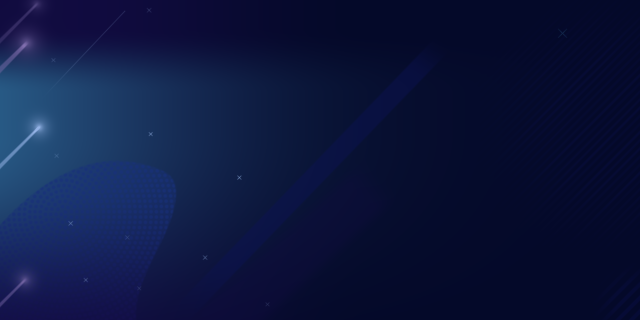
A Shadertoy shader for this background:

```glsl
// Night-blue backdrop with a teal glow, a dotted wave, comets, sparkles and diagonal beams.
// Lengths are in canvas heights.

const vec3 NAVY   = vec3(0.016, 0.034, 0.160);
const vec3 TEAL   = vec3(0.155, 0.350, 0.520);
const vec3 VIOLET = vec3(0.065, 0.045, 0.250);
const vec3 ROYAL  = vec3(0.045, 0.070, 0.340);
const vec3 WAVE   = vec3(0.095, 0.190, 0.480);
const vec3 LILAC  = vec3(0.500, 0.430, 0.680);
const vec3 ICE    = vec3(0.580, 0.700, 0.900);

float hash(float n) { return fract(sin(n * 127.1) * 43758.5453); }

// Coverage of a shape from its signed distance
float fill(float d, float soft) { return 1.0 - smoothstep(-soft, soft, d); }

float segment(vec2 p, vec2 a, vec2 b) {
    vec2 ab = b - a;
    return length(p - a - ab * clamp(dot(p - a, ab) / dot(ab, ab), 0.0, 1.0));
}

float smoothMax(float a, float b, float k) {
    float h = max(k - abs(a - b), 0.0) / k;
    return max(a, b) + h * h * k * 0.25;
}

// Teal glow on the left between violet bands at the top and bottom
vec3 backdrop(vec2 p) {
    float reach = exp(-p.x * (1.0 + 0.9 * p.x));
    float band = (1.0 - smoothstep(0.71, 0.91, p.y)) * smoothstep(-0.12, 0.58, p.y);
    float violet = 1.0 - smoothstep(0.2, 1.15, p.x);
    vec3 col = mix(NAVY, VIOLET, violet * (1.0 - 0.5 * band));
    return mix(col, TEAL, reach * band);
}

// Straight beam that fades towards both ends
float beam(vec2 p, vec2 a, vec2 b, float halfWidth, float soft) {
    vec2 axis = normalize(b - a);
    vec2 q = p - a;
    float along = dot(q, axis) / length(b - a);
    float across = abs(q.x * axis.y - q.y * axis.x) - halfWidth;
    float ends = smoothstep(0.0, 0.25, along) * (1.0 - smoothstep(0.88, 1.0, along));
    return fill(across, soft) * ends;
}

// Fine diagonal lines of varied strength inside a soft disc
float hatch(vec2 p, vec2 center, float radius, float spacing, float soft) {
    float row = (p.y - p.x) * 0.7071 / spacing;
    float line = fill((abs(fract(row) - 0.5) - 0.2) * spacing, soft);
    float mask = 1.0 - smoothstep(0.3 * radius, radius, length(p - center));
    return line * mask * (0.4 + 0.6 * hash(floor(row)));
}

// Rounded hill with an inward-curving right flank
float waveDistance(vec2 p) {
    float crest = p.y - 0.497 + 1.5 * (p.x - 0.365) * (p.x - 0.365);
    float flank = p.x - 0.425 - 0.125 * smoothstep(0.02, 0.40, p.y);
    return smoothMax(crest * 0.85, flank * 0.93, 0.04);
}

// Dots spread evenly along concentric rings
float ringDots(vec2 p, vec2 center, float spacing, float soft) {
    vec2 q = p - center;
    float ring = floor(length(q) / spacing) + 0.5;
    float count = floor(6.2832 * ring);
    float turn = atan(q.y, q.x) / 6.2832 * count;
    vec2 cell = vec2(length(q) / spacing - ring, fract(turn) - 0.5);
    return fill((length(cell) - 0.33) * spacing, soft);
}

// Glowing head with a tail running down to the left
vec3 addComet(vec3 col, vec2 p, vec2 head, float size, float power, vec3 tint, float soft) {
    vec2 q = p - head;
    float back = -(q.x + q.y) * 0.7071;
    float across = abs(q.x - q.y) * 0.7071;
    float tail = fill(across - size * (0.25 + 1.2 * clamp(back, 0.0, 0.2)), soft);
    tail *= smoothstep(-0.01, 0.015, back) * exp(-max(back, 0.0) * 2.0);
    float r = length(q) / size;
    float glow = 0.4 * exp(-r * r * 0.16) + 0.4 * exp(-r * r * 1.2);
    return mix(col, tint, clamp(power * (0.75 * tail + glow), 0.0, 1.0));
}

// Two crossed strokes
float sparkle(vec2 p, float size, float soft) {
    vec2 arm = vec2(size);
    vec2 mirrored = vec2(p.x, -p.y);
    float d = min(segment(p, -arm, arm), segment(mirrored, -arm, arm));
    return fill(d - 0.0008, soft) * exp(-length(p) / size * 0.6);
}

void mainImage(out vec4 fragColor, in vec2 fragCoord) {
    vec2 p = fragCoord / iResolution.y;
    float soft = 1.0 / iResolution.y;
    vec3 col = backdrop(p);

    // Beams and hatching
    col = mix(col, ROYAL, 0.42 * beam(p, vec2(0.53, -0.02), vec2(1.39, 0.87), 0.030, 0.004));
    col = mix(col, VIOLET, 0.35 * beam(p, vec2(0.58, -0.12), vec2(1.20, 0.45), 0.075, 0.025));
    col = mix(col, ROYAL, 0.28 * hatch(p, vec2(1.91, 0.62), 0.46, 0.018, soft));
    col = mix(col, ROYAL, 0.50 * hatch(p, vec2(2.0, 0.03), 0.16, 0.030, soft));

    // Dotted wave, fading towards the bottom
    float inside = fill(waveDistance(p), 0.004);
    float dots = ringDots(p, vec2(0.20, 0.33), 0.0165, soft);
    float fade = smoothstep(-0.08, 0.42, p.y);
    vec3 waveColor = mix(VIOLET * 1.15, WAVE, fade);
    col = mix(col, waveColor, inside * (0.42 + 0.38 * dots));

    // Faint thin streak
    float streak = fill(segment(p, vec2(0.12, 0.68), vec2(0.39, 0.965)) - 0.0008, soft);
    col = mix(col, ICE, 0.22 * streak * smoothstep(0.12, 0.25, p.x));

    // Comets
    col = addComet(col, p, vec2(0.083, 0.865), 0.020, 0.75, LILAC, soft);
    col = addComet(col, p, vec2(0.122, 0.602), 0.013, 1.00, ICE, soft);
    col = addComet(col, p, vec2(0.078, 0.125), 0.013, 0.70, LILAC, soft);
    col = addComet(col, p, vec2(0.115, 0.987), 0.013, 0.45, LILAC, soft);

    // Sparkles: position and brightness
    vec3 sparkles[11] = vec3[11](
        vec3(0.471, 0.581, 1.0), vec3(0.748, 0.445, 1.0), vec3(0.641, 0.195, 0.7),
        vec3(0.268, 0.125, 0.6), vec3(0.221, 0.302, 0.7), vec3(0.177, 0.513, 0.4),
        vec3(0.167, 0.812, 0.4), vec3(0.466, 0.968, 0.35), vec3(0.398, 0.258, 0.3),
        vec3(0.435, 0.099, 0.3), vec3(0.836, 0.049, 0.3));
    for (int i = 0; i < 11; i++) {
        float size = 0.005 + 0.002 * hash(float(i));
        col = mix(col, ICE, sparkles[i].z * sparkle(p - sparkles[i].xy, size, soft));
    }
    col = mix(col, TEAL, 0.6 * sparkle(p - vec2(1.758, 0.896), 0.013, soft));

    fragColor = vec4(col, 1.0);
}
```
